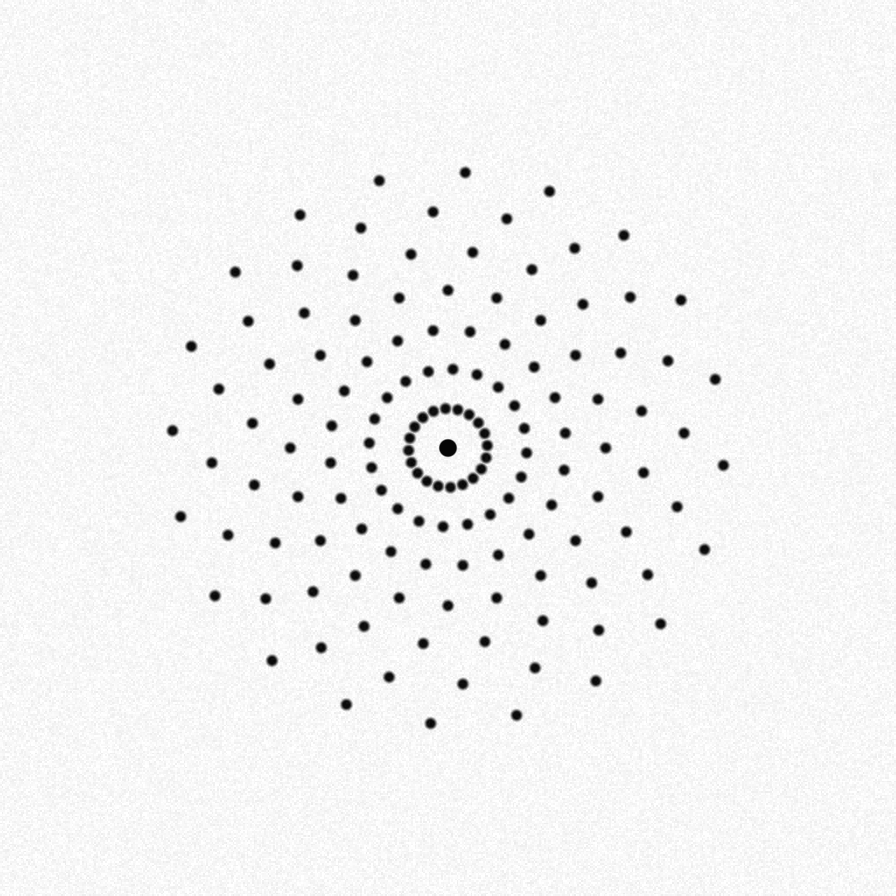
Reproduce this pattern procedurally as a Shadertoy shader.

```glsl
// Seven twisted rings of soft black dots around a central disc on grainy white paper.

const float TAU = 6.2831853;

float hash(vec2 p) {
    vec3 q = fract(vec3(p.xyx) * 0.1031);
    q += dot(q, q.yzx + 33.33);
    return fract((q.x + q.y) * q.z);
}

// Distance to the nearest dot: fold space into rings, then into sectors.
float ringDots(vec2 p) {
    float spacing = 0.044;
    float sector = TAU / 20.0;
    float ring = clamp(round(length(p) / spacing), 1.0, 7.0);
    float twist = -0.4 * sector * (ring - 4.0);
    float angle = atan(p.y, p.x) - twist;
    angle -= sector * round(angle / sector);
    vec2 folded = length(p) * vec2(cos(angle), sin(angle));
    return length(folded - vec2(ring * spacing, 0.0));
}

void mainImage(out vec4 fragColor, in vec2 fragCoord) {
    float size = min(iResolution.x, iResolution.y);
    vec2 p = (fragCoord - 0.5 * iResolution.xy) / size;
    float pixel = 1.0 / size;

    // Paper with fine grain
    vec2 cell = floor((p + 0.5) * 512.0);
    float grain = hash(cell) + hash(cell + 137.0) - 1.0;
    float paper = 0.972 + 0.05 * grain;

    // Soft ring dots and crisp centre
    float dots = 1.0 - smoothstep(0.0033, 0.0085, ringDots(p));
    float disc = 1.0 - smoothstep(-pixel, pixel, length(p) - 0.0098);

    float shade = mix(paper, 0.045 + 0.03 * grain, dots);
    shade = mix(shade, 0.02, disc);
    fragColor = vec4(vec3(clamp(shade, 0.0, 1.0)), 1.0);
}
```
